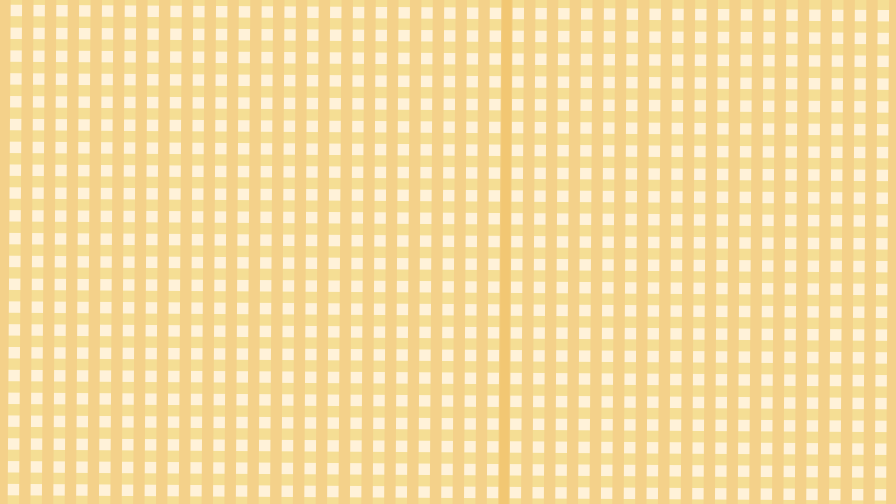
This pattern is drawn by a Shadertoy shader. Its source:

```glsl
// Buttery gingham: opaque golden vertical stripes over paler horizontal bands
// on cream, turned by a fraction of a degree, with one deeper orange stripe.
// Each stripe set is a repeated 1D distance with pixel-wide smoothing.

#define PERIOD 0.04527               // repeat, in canvas heights
#define GAP 0.5                      // cream share of each repeat
#define TILT 0.006                   // clockwise turn in radians
#define ANCHOR vec2(0.0324, 0.9792)  // centre of the top left cream square
#define ACCENT_INDEX 21.0            // which vertical stripe is deeper
#define CREAM vec3(1.00, 0.95, 0.85)
#define BAND vec3(0.96, 0.87, 0.58)
#define STRIPE vec3(0.955, 0.82, 0.54)
#define ACCENT vec3(0.95, 0.78, 0.45)

// Coverage of a stripe set whose gaps are centred on whole numbers
float stripeCoverage(float cell, float pixel) {
    float fromGapCentre = abs(fract(cell + 0.5) - 0.5);
    return clamp((fromGapCentre - 0.5 * GAP) / pixel + 0.5, 0.0, 1.0);
}

void mainImage(out vec4 fragColor, in vec2 fragCoord) {
    // Tilted cloth coordinates, one unit per repeat
    vec2 p = fragCoord / iResolution.y - ANCHOR;
    float c = cos(TILT), s = sin(TILT);
    vec2 cloth = vec2(c * p.x - s * p.y, s * p.x + c * p.y) / PERIOD;
    float pixel = 1.0 / (iResolution.y * PERIOD);

    // Pale horizontal bands on the cream ground
    vec3 color = mix(CREAM, BAND, stripeCoverage(cloth.y, pixel));

    // Vertical stripes on top, one of them deeper towards its middle
    float fromAccent = abs(cloth.x - ACCENT_INDEX - 0.5);
    float accent = 1.0 - smoothstep(0.16, 0.30, fromAccent);
    vec3 stripe = mix(STRIPE, ACCENT, accent);
    color = mix(color, stripe, stripeCoverage(cloth.x, pixel));

    fragColor = vec4(color, 1.0);
}
```
